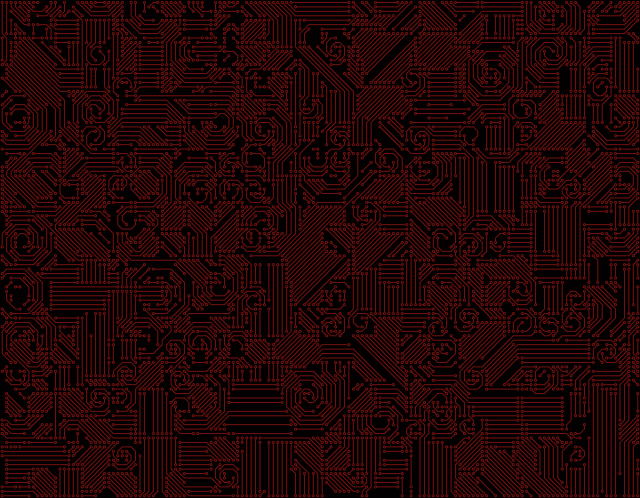
Write a Shadertoy shader that draws this pattern.

```glsl
// Dark red circuit traces: non-crossing paths with 45 degree bends and ring pads on black.
#define CELLS 144.0        // grid nodes across the canvas
#define TRACE_HALF 0.112   // half width of a trace, in grid cells
#define PAD_RADIUS 0.23    // radius of the ring pads
#define COARSE 13.0        // size of the large bus regions
#define FINE 6.0           // size of the small inset regions
#define INSET 0.35         // share of small regions that override
#define SWIRL 0.35         // share of regions that wind in octagons
#define GAPS 0.10          // share of empty lanes
#define TRACE_COLOR vec3(0.47, 0.066, 0.066)
#define BOARD_COLOR vec3(0.008, 0.0, 0.0)

const float EIGHTH = 0.785398;
int field[49];             // headings of the 7x7 nodes around the pixel

vec3 hash3(vec2 p) {
    vec3 q = fract(p.xyx * vec3(0.1031, 0.1030, 0.0973));
    q += dot(q, q.yxz + 33.33);
    return fract((q.xxy + q.yzz) * q.zyx);
}

// Unit grid step for one of eight headings
vec2 gridStep(int k) {
    float a = float(k) * EIGHTH;
    return round(1.2 * vec2(cos(a), sin(a)));
}

// Cellular region: seed position and two random values
vec4 region(vec2 node, float size, float salt) {
    vec2 g = node / size, base = floor(g - 0.5);
    vec4 found = vec4(0.0);
    float nearest = 1e5;
    for (int i = 0; i < 4; i++) {
        vec2 c = base + vec2(i & 1, i >> 1);
        vec3 h = hash3(c + salt);
        vec2 seed = c + 0.25 + 0.5 * h.xy;
        float d = distance(g, seed);
        if (d < nearest) {
            nearest = d;
            found = vec4(seed * size, h.z, fract(h.z * 61.0));
        }
    }
    return found;
}

// Direction in which a node sends its trace, or -1 for an empty node
int heading(vec2 node, vec2 boardSize) {
    if (any(lessThan(node, vec2(0.0))) || any(greaterThanEqual(node, boardSize))) return -1;
    vec4 r = region(node, FINE, 71.0);
    if (r.z > INSET) r = region(node, COARSE, 19.0);
    int k = int(r.w * 8.0);
    if (fract(r.w * 8.0) < SWIRL) {
        vec2 arm = node - r.xy;
        k = int(round(atan(arm.y, arm.x) / EIGHTH)) + (k < 4 ? 2 : 6);
    }
    k &= 7;
    vec2 d = gridStep(k);
    float lane = dot(node, vec2(-d.y, d.x));
    return hash3(vec2(lane + 300.0, floor(r.z * 500.0))).x < GAPS ? -1 : k;
}

int headingAt(vec2 o) {
    return field[int(o.x + 3.0) + 7 * int(o.y + 3.0)];
}

// True if the trace leaving node o is accepted by the node it points to
bool leaves(vec2 o) {
    int k = headingAt(o);
    if (k < 0) return false;
    vec2 d = gridStep(k), q = o + d;
    int kq = headingAt(q);
    if (kq < 0) return false;
    // One diagonal gives way where two would cross
    if (d.x * d.y < 0.0 && (headingAt(o + vec2(d.x, 0.0)) == ((k - 2) & 7)
        || headingAt(o + vec2(0.0, d.y)) == ((k + 2) & 7))) return false;
    // Straight runs win over bends; sharp turns are refused
    int turn = (k - kq) & 7;
    if (turn == 0) return true;
    if (turn != 1 && turn != 7) return false;
    if (headingAt(q - gridStep(kq)) == kq) return false;
    int side = (kq + 1) & 7;
    return turn == 1 || headingAt(q - gridStep(side)) != side;
}

float segmentDistance(vec2 p, vec2 a, vec2 d) {
    p -= a;
    return length(p - d * clamp(dot(p, d) / dot(d, d), 0.0, 1.0));
}

void mainImage(out vec4 fragColor, in vec2 fragCoord) {
    float pixel = CELLS / iResolution.x;
    vec2 grid = fragCoord * pixel, node = floor(grid), p = grid - node - 0.5;
    vec2 boardSize = floor(iResolution.xy * pixel);
    for (int i = 0; i < 49; i++)
        field[i] = heading(node + vec2(i % 7 - 3, i / 7 - 3), boardSize);

    // Traces from the surrounding nodes
    float dist = 10.0;
    bool departs = false, arrives = false;
    for (int i = 0; i < 9; i++) {
        vec2 o = vec2(i % 3 - 1, i / 3 - 1);
        if (!leaves(o)) continue;
        vec2 d = gridStep(headingAt(o));
        dist = min(dist, segmentDistance(p, o, d));
        if (i == 4) departs = true;
        if (dot(o + d, o + d) < 0.5) arrives = true;
    }

    // Hollow ring pads where a trace starts or ends
    if (departs != arrives) {
        float ring = length(p) - PAD_RADIUS;
        dist = min(max(dist, -ring), abs(ring));
    }

    // Box-filtered coverage of the thin line
    float cover = clamp(0.5 + (TRACE_HALF - dist) / pixel, 0.0, 1.0)
                - clamp(0.5 - (TRACE_HALF + dist) / pixel, 0.0, 1.0);
    fragColor = vec4(mix(BOARD_COLOR, TRACE_COLOR, cover), 1.0);
}
```
